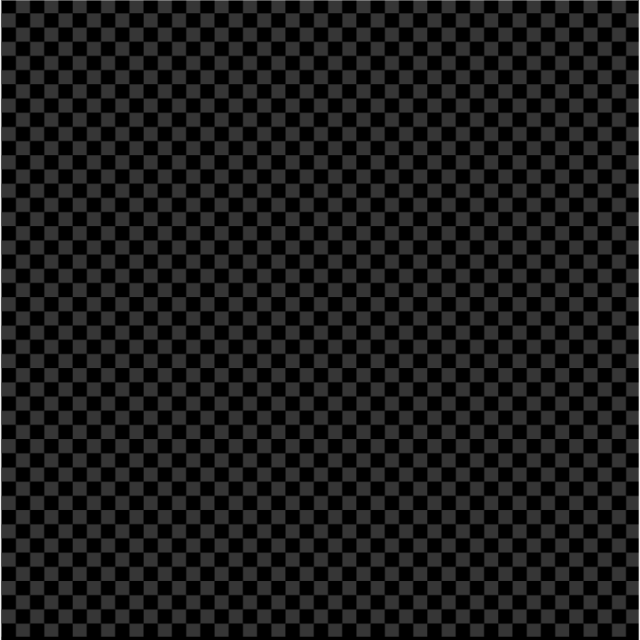
Reproduce this pattern procedurally as a WebGL 2 fragment shader.

```glsl
#version 300 es
precision highp float;
// Dark checkerboard of soft-edged grey and black squares inside a thin pale rim.

#define CELLS 45.1                    // squares across and down
#define ORIGIN vec2(0.0026, -0.0013)  // first corner, from the upper left
#define SOFT_EDGE 0.085               // half width of a blurred edge, in cells
#define CRISP_EDGE 0.045              // half width of a crisp edge, in cells
#define CRISP_PERIOD 5.0              // every fifth edge is crisp
#define GREY vec3(0.21)
#define BLACK vec3(0.0)
#define RIM vec3(0.93)
#define SIDE_RIM 0.0021               // width of the left and right rims
#define TOP_RIM 0.0009
#define BASE_LINE 0.0052              // height of the black strip below

uniform vec2 u_resolution;
out vec4 fragColor;

// Square wave per axis: +1 in even cells, -1 in odd ones, eased at edges.
vec2 cellWave(vec2 p, vec2 pixel) {
    vec2 edge = floor(p + 0.5);
    vec2 parity = 1.0 - 2.0 * mod(edge, 2.0);
    vec2 phase = mod(edge - vec2(0.0, 1.0), CRISP_PERIOD);
    vec2 blur = mix(vec2(CRISP_EDGE), vec2(SOFT_EDGE), step(0.5, phase));
    blur = max(blur, 0.5 * pixel);
    return parity * clamp((p - edge) / blur, -1.0, 1.0);
}

// Coverage of a strip that starts at distance zero.
float strip(float dist, float width, float pixel) {
    float blur = max(0.0009, 0.5 * pixel);
    return 1.0 - smoothstep(width - blur, width + blur, dist);
}

void main() {
    vec2 uv = gl_FragCoord.xy / u_resolution;
    vec2 pixel = 1.0 / u_resolution;
    vec2 fromTop = vec2(uv.x, 1.0 - uv.y);

    // Checker: the grey squares are slightly smaller than the black ones.
    vec2 wave = cellWave((fromTop - ORIGIN) * CELLS, pixel * CELLS);
    float checker = 0.5 - 0.5 * wave.x * wave.y;
    vec3 color = mix(BLACK, GREY, smoothstep(0.08, 1.0, checker));

    // Black strip along the bottom.
    color = mix(color, BLACK, strip(uv.y, BASE_LINE, pixel.y));

    // Pale rim on the sides and, fainter, at the top.
    float sides = strip(min(uv.x, 1.0 - uv.x), SIDE_RIM, pixel.x);
    float top = 0.6 * strip(fromTop.y, TOP_RIM, pixel.y);
    color = mix(color, RIM, max(sides, top));

    fragColor = vec4(color, 1.0);
}
```
